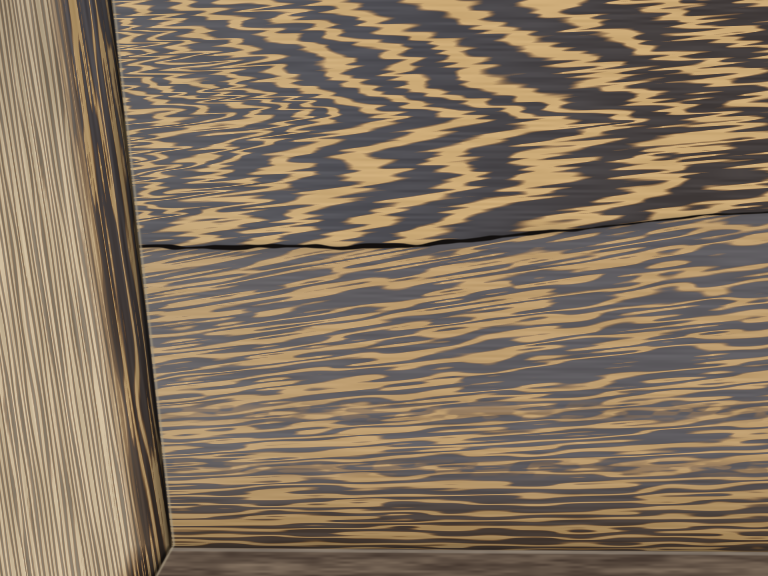
This texture is drawn by a Shadertoy shader. Its source:

```glsl
// Striped dark hardwood: a cracked panel with flame grain above and straight
// grain below, held by a pale upright on the left and a thin bottom rail.
// Grain is a warped phase field cut into bands, roughened by stretched noise.

const vec3 TAN = vec3(0.80, 0.67, 0.47);
const vec3 PALE = vec3(0.80, 0.73, 0.61);
const vec3 SLATE = vec3(0.31, 0.31, 0.335);
const vec3 UMBER = vec3(0.23, 0.19, 0.165);

float hash(vec2 p) {
    return fract(sin(dot(p, vec2(127.1, 311.7))) * 43758.547);
}

float noise(vec2 p) {
    vec2 i = floor(p), f = fract(p);
    f = f * f * (3.0 - 2.0 * f);
    return mix(mix(hash(i), hash(i + vec2(1, 0)), f.x),
               mix(hash(i + vec2(0, 1)), hash(i + vec2(1, 1)), f.x), f.y);
}

// Noise centred on zero, stretched by its scale
float streak(vec2 p, vec2 scale) {
    return noise(p * scale) - 0.5;
}

// Light band mask: "cover" is the share of each period that is light
float bands(float phase, float cover) {
    float wave = abs(2.0 * fract(phase) - 1.0);
    float soft = 0.12 + min(fwidth(phase), 0.6);
    return smoothstep(-soft, soft, wave - 1.0 + cover);
}

// Blend two woods with a brown fringe along the band edges
vec3 stain(vec3 dark, vec3 light, float mask) {
    return mix(dark, light, mask) - vec3(0.02, 0.05, 0.06) * 4.0 * mask * (1.0 - mask);
}

// Nested arrowheads pointing right, with zigzag arms
float flamePhase(vec2 p) {
    float d = p.y - (0.82 - 0.035 * p.x);
    float arm = (d > 0.0 ? 2.8 : 1.75) * (sqrt(d * d + 0.0001) - 0.01);
    float zigzag = 0.042 * (cos(55.0 * d) - 1.0) * exp(-40.0 * d * d);
    vec2 q = vec2(p.x, p.y - 0.09 * p.x);
    float ragged = 0.05 + 0.09 * smoothstep(0.85, 1.2, p.x) + 0.04 * smoothstep(0.6, 0.4, p.x);
    float rough = 0.07 * streak(q, vec2(2.5, 15.0))
                + ragged * streak(q, vec2(7.0, 120.0))
                + ragged * streak(q + 3.7, vec2(13.0, 210.0));
    float f = p.x + arm - zigzag + rough - 0.825;
    return 7.7 * f + 5.0 * min(f + 0.2, 0.0) - 3.0 * max(f - 0.26, 0.0);
}

// Lines rising to the right, tighter and flatter towards the bottom
float straightPhase(vec2 p) {
    float t = clamp((p.y - 0.06) / 0.5, 0.0, 1.2);
    float s = p.x - 0.25;
    float v = p.y - t * (0.19 * s - 0.045 * s * s);
    vec2 q = vec2(p.x, v);
    float rough = 1.2 * streak(q, vec2(2.0, 15.0))
                + 0.9 * streak(q, vec2(6.0, 110.0))
                + 0.9 * streak(q + 5.3, vec2(13.0, 220.0));
    return 92.0 * v - 60.0 * v * v + rough;
}

float crackHeight(float x) {
    return 0.571 + 0.062 * smoothstep(0.6, 1.4, x)
         + 0.005 * streak(vec2(x, 1.0), vec2(22.0, 1.0));
}

vec3 panel(vec2 p, float aa) {
    float crack = p.y - crackHeight(p.x);
    float upper = smoothstep(-aa, aa, crack);
    float flame = bands(flamePhase(p), 0.42);
    float lines = bands(straightPhase(p), 0.46 + 0.2 * streak(p, vec2(3.0, 9.0)));

    // Short flecks in two narrow rows
    float rows = exp(-pow((p.y - 0.285) / 0.014, 2.0)) + exp(-pow((p.y - 0.187) / 0.012, 2.0));
    float fleck = smoothstep(0.35, 0.7, noise(vec2(45.0 * p.x - 30.0 * p.y, 170.0 * p.y)));
    lines = mix(lines, fleck, 0.4 * rows);

    // Gloss fades to brown at the bottom and to dark at the upper right
    float low = smoothstep(0.22, 0.05, p.y);
    vec3 dark = mix(SLATE, UMBER, 0.85 * low + 0.6 * upper * smoothstep(0.5, 1.3, p.x));
    dark += vec3(0.035, 0.04, 0.045) * (1.0 - upper) * (1.0 - low);
    vec3 light = mix(TAN, vec3(0.65, 0.54, 0.36), 0.7 * low);
    vec3 col = stain(dark, light, mix(0.06 + 0.84 * lines, flame, upper));
    col += 0.06 * streak(p, vec2(14.0, 220.0));
    col = mix(col, vec3(0.70, 0.68, 0.64), 0.14 * smoothstep(0.75, 0.2, p.x) * (1.0 - low));

    // Open split along the joint
    float width = mix(0.0030, 0.0014, smoothstep(0.8, 1.1, p.x))
                * (0.5 + noise(vec2(40.0 * p.x, 2.0)));
    float gap = 1.0 - smoothstep(width - aa, width + aa, abs(crack));
    col *= 1.0 - 0.2 * exp(-abs(crack) / 0.006);
    return mix(col, vec3(0.07, 0.06, 0.055), gap);
}

// Upright board; "side" is the signed distance to its right edge
vec3 upright(vec2 p, float side) {
    float g = p.x - 0.15 * (1.0 - p.y);
    float warp = 0.8 * streak(vec2(g, p.y), vec2(35.0, 3.0))
               + 0.7 * streak(vec2(g, p.y), vec2(190.0, 7.0));
    float fine = bands(120.0 * g + warp, 0.58);
    float broad = bands(48.0 * g + 1.4 * warp, 0.34);
    float edge = smoothstep(-0.12, -0.075, side - 0.045 * (1.0 - p.y));
    vec3 light = mix(PALE, TAN * 0.85, edge);
    vec3 dark = mix(vec3(0.52, 0.47, 0.40), mix(UMBER, SLATE, 0.7 * p.y), edge);
    vec3 col = stain(dark, light, mix(fine, broad, edge));
    col *= 1.0 - 0.12 * smoothstep(0.5, 1.0, p.y) * (1.0 - edge);
    col += 0.10 * streak(vec2(g, p.y), vec2(230.0, 7.0));
    return col * (1.0 - 0.35 * smoothstep(-0.04, 0.0, side));
}

vec3 rail(vec2 p) {
    float grain = 0.6 * noise(p * vec2(9.0, 110.0)) + 0.4 * noise(p * vec2(35.0, 260.0));
    return mix(vec3(0.25, 0.20, 0.17), vec3(0.52, 0.45, 0.38), grain);
}

void mainImage(out vec4 fragColor, in vec2 fragCoord) {
    vec2 p = fragCoord / iResolution.y;
    float aa = 1.0 / iResolution.y;

    // Board edges, with a mitred lower corner
    float side = p.x - (0.194 + 0.111 * (1.0 - p.y)) + 0.66 * max(0.054 - p.y, 0.0);
    float top = p.y - (0.051 - 0.007 * p.x);

    vec3 face = panel(p, aa);
    face *= 1.0 - 0.35 * exp(-max(top, 0.0) / 0.008);
    vec3 col = mix(rail(p), face, smoothstep(-aa, aa, top));
    float lip = 1.0 - smoothstep(0.001, 0.003 + aa, abs(top + 0.003));
    col = mix(col, vec3(0.58, 0.54, 0.49), 0.6 * lip);
    col = mix(upright(p, side), col, smoothstep(-aa, aa, side));

    // Dark seam and a thin lit lip beside the upright
    col *= 1.0 - 0.5 * exp(-pow((side + 0.003) / 0.004, 2.0));
    col = mix(col, vec3(0.66, 0.61, 0.51), 0.6 * exp(-pow((side - 0.003) / 0.0025, 2.0)));
    fragColor = vec4(clamp(col, 0.0, 1.0), 1.0);
}
```
